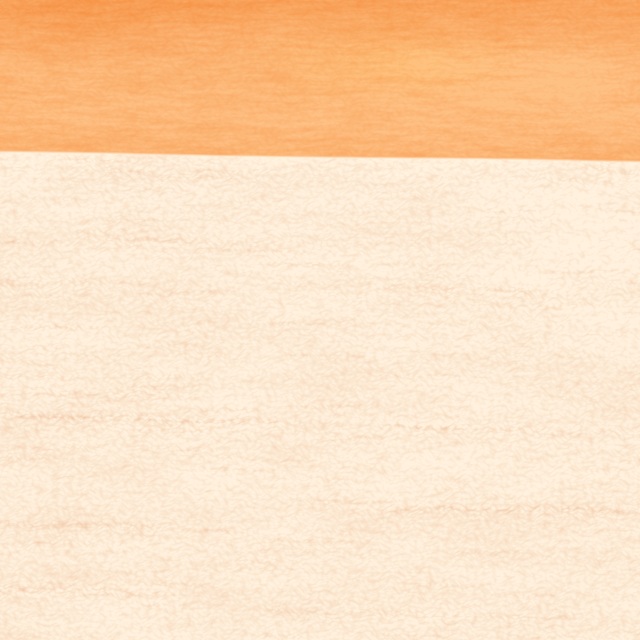
This texture is drawn by a Shadertoy shader. Its source:

```glsl
// Orange wood-grained band above a cream sheet with faint horizontal fibres.

vec2 hash2(vec2 p) {
    vec3 q = fract(p.xyx * vec3(0.1031, 0.1030, 0.0973));
    q += dot(q, q.yzx + 33.33);
    return fract((q.xx + q.yz) * q.zy);
}

// Cellular noise: distance to the nearest seed, roughly centred on zero
float cells(vec2 p) {
    vec2 cell = floor(p), local = fract(p);
    float nearest = 4.0;
    for (int y = -1; y <= 1; y++) {
        for (int x = -1; x <= 1; x++) {
            vec2 offset = vec2(x, y);
            vec2 toSeed = offset + hash2(cell + offset + 60.0) - local;
            nearest = min(nearest, dot(toSeed, toSeed));
        }
    }
    return sqrt(nearest) - 0.46;
}

// Slow undulation that keeps the fibres from running ruler-straight
float wobble(vec2 p) {
    return 0.0022 * sin(9.0 * p.x + 14.0 * p.y)
         + 0.0012 * sin(31.0 * p.x - 23.0 * p.y)
         + 0.0007 * sin(83.0 * p.x + 47.0 * p.y);
}

// Soft elliptical spot
float spot(vec2 p, vec2 center, vec2 size) {
    vec2 d = (p - center) / size;
    return exp(-dot(d, d));
}

// Long fibres: centre x, centre y, half length, strength
const vec4 FIBRES[11] = vec4[11](
    vec4(0.22, 0.346, 0.38, 1.0), vec4(0.76, 0.327, 0.30, 0.6),
    vec4(0.80, 0.203, 0.32, 0.9), vec4(0.14, 0.178, 0.22, 0.7),
    vec4(0.08, 0.080, 0.22, 0.8), vec4(0.65, 0.040, 0.28, 0.5),
    vec4(0.74, 0.549, 0.22, 0.7), vec4(0.06, 0.562, 0.18, 0.5),
    vec4(0.26, 0.622, 0.25, 0.5), vec4(0.28, 0.724, 0.18, 0.4),
    vec4(0.18, 0.387, 0.20, 0.5));

float longFibres(vec2 p) {
    float shade = 0.0;
    for (int i = 0; i < 11; i++) {
        vec4 f = FIBRES[i];
        float across = p.y - f.y + 0.02 * (p.x - f.x);
        float core = exp(-pow(across / 0.0042, 2.0));
        float halo = 0.45 * exp(-pow((across + 0.004) / 0.015, 2.0));
        shade += f.w * (core + halo) * smoothstep(1.0, 0.2, abs(p.x - f.x) / f.z);
    }
    return shade;
}

// Many faint scattered fibres, one per cell of a flat grid
float shortFibres(vec2 p) {
    vec2 q = p * vec2(5.0, 62.0);
    q.x += 7.3 * hash2(vec2(floor(q.y), 3.0)).x;
    vec2 random = hash2(floor(q) + 11.0);
    vec2 d = fract(q) - vec2(0.5, 0.35 + 0.3 * random.y);
    return random.x * random.x * exp(-d.y * d.y * 24.0) * smoothstep(0.5, 0.1, abs(d.x));
}

vec3 creamSheet(vec2 p, float grain, float fibre, float cloud) {
    float shade = 0.20 + 0.46 * grain + 0.20 * fibre + 0.30 * cloud;
    shade += longFibres(p) * max(0.0, 0.17 + 0.35 * grain + 0.22 * fibre);
    shade += shortFibres(p) * max(0.0, 0.16 + 0.35 * grain);
    // Pale shoulder and pale pools, warmer lower edge
    shade -= 0.12 * spot(p, vec2(0.95, 0.63), vec2(0.25, 0.14));
    shade -= 0.07 * spot(p, vec2(0.50, 0.27), vec2(0.30, 0.04));
    shade += 0.05 * spot(p, vec2(0.85, 0.15), vec2(0.25, 0.06));
    shade += 0.05 * spot(p, vec2(0.15, 0.20), vec2(0.25, 0.05));
    return mix(vec3(1.0, 0.947, 0.872), vec3(0.95, 0.79, 0.66), clamp(shade, 0.0, 1.0));
}

vec3 orangeBand(vec2 p, float height, float grain, float fibre, float cloud) {
    float shade = 0.24 + 0.24 * grain + 0.40 * fibre + 0.26 * cloud;
    shade += 0.46 * smoothstep(0.89, 1.0, p.y) + 0.16 * exp(-height / 0.022);
    shade += 0.12 * smoothstep(0.5, 0.1, p.x) * smoothstep(0.84, 0.93, p.y);
    // Soft light patch right of centre
    shade -= 0.13 * spot(p, vec2(0.80, 0.87), vec2(0.28, 0.07));
    vec3 color = mix(vec3(0.995, 0.755, 0.52), vec3(0.965, 0.58, 0.28), clamp(shade, 0.0, 1.0));
    // Yellower stain in the upper middle
    color.b -= 0.03 * spot(p, vec2(0.62, 0.90), vec2(0.16, 0.05));
    return color;
}

void mainImage(out vec4 fragColor, in vec2 fragCoord) {
    vec2 uv = fragCoord / iResolution.xy;
    vec2 p = uv + vec2(0.0, wobble(uv));

    // Layered grain, from fine tooth to broad clouding; a warp breaks up round cells
    vec2 warped = p + 0.003 * vec2(sin(170.0 * p.y + 40.0 * p.x), sin(130.0 * p.x - 60.0 * p.y));
    float grain = 0.8 * cells(warped * vec2(82.0, 135.0))
                + 0.7 * cells(warped * vec2(150.0, 215.0) + 17.0);
    float fibre = 0.6 * cells(p * vec2(9.0, 95.0) + 5.0) + 0.6 * cells(p * vec2(23.0, 170.0) + 31.0);
    float cloud = 0.6 * cells(p * vec2(4.0, 17.0) + 9.0) + 0.4 * cells(p * vec2(9.0, 38.0) + 43.0);

    // Gently falling border
    float border = 0.763 - 0.015 * uv.x + 0.0008 * sin(9.0 * uv.x + 0.8) + 0.0007 * grain;
    float height = uv.y - border;
    float blur = 0.0026;

    vec3 cream = creamSheet(p, grain, fibre, cloud) + 0.015 * exp(-abs(height) / 0.006);
    vec3 orange = orangeBand(p, max(height, 0.0), grain, fibre, cloud);
    vec3 color = mix(cream, orange, smoothstep(-blur, blur, height));
    fragColor = vec4(clamp(color, 0.0, 1.0), 1.0);
}
```
